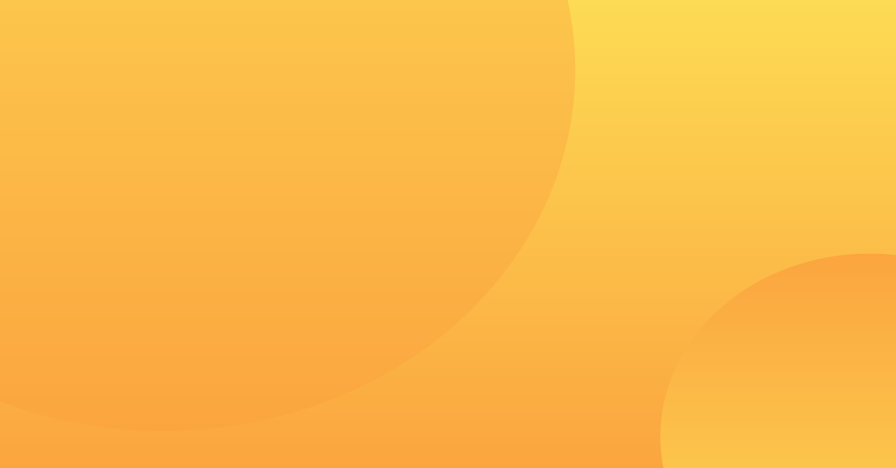
This background is drawn by a WebGL 2 fragment shader. Its source:

```glsl
#version 300 es
precision highp float;

uniform vec2 u_resolution;
out vec4 fragColor;

// Gradient ends
const vec3 DEEP_ORANGE = vec3(0.984, 0.647, 0.247);
const vec3 WARM_YELLOW = vec3(0.992, 0.859, 0.329);

// Ellipses, as fractions of the canvas
const vec2 LARGE_CENTER = vec2(0.182, 0.851);
const vec2 LARGE_RADII = vec2(0.460, 0.772);
const vec2 SMALL_CENTER = vec2(0.970, 0.067);
const vec2 SMALL_RADII = vec2(0.233, 0.391);

vec3 sunGradient(float t) {
    return mix(DEEP_ORANGE, WARM_YELLOW, clamp(t, 0.0, 1.0));
}

// Antialiased coverage of an ellipse in its own unit-circle space
float ellipseMask(vec2 local) {
    float edge = length(local) - 1.0;
    return clamp(0.5 - edge / max(fwidth(edge), 1e-5), 0.0, 1.0);
}

void main() {
    vec2 uv = gl_FragCoord.xy / u_resolution;
    vec2 largeLocal = (uv - LARGE_CENTER) / LARGE_RADII;
    vec2 smallLocal = (uv - SMALL_CENTER) / SMALL_RADII;

    // Backdrop, yellow at the top
    vec3 color = sunGradient(uv.y);

    // Large ellipse, the same ramp stretched over its height
    vec3 largeColor = sunGradient(0.5 + 0.5 * largeLocal.y);
    color = mix(color, largeColor, ellipseMask(largeLocal));

    // Small ellipse, with the ramp turned over
    vec3 smallColor = sunGradient(0.5 - 0.5 * smallLocal.y);
    color = mix(color, smallColor, ellipseMask(smallLocal));

    fragColor = vec4(color, 1.0);
}
```
